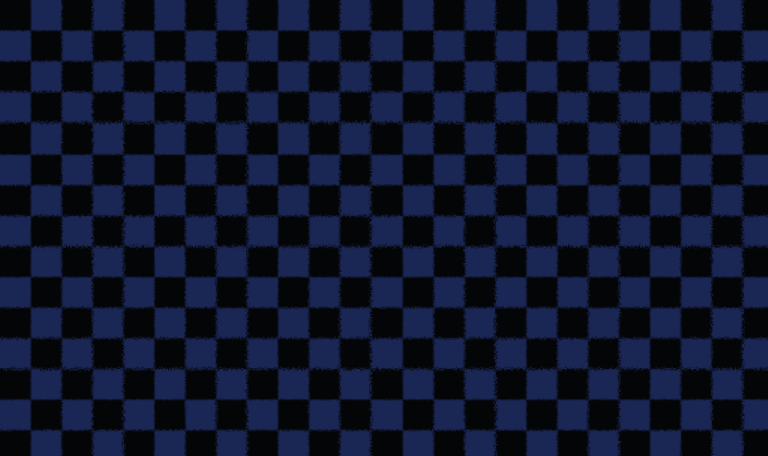
Reproduce this pattern procedurally as a WebGL 1 fragment shader.

```glsl
precision highp float;
// Navy and black checkerboard with grainy, slightly frayed cell edges.

uniform vec2 u_resolution;

#define PITCH vec2(0.04023, 0.06714)   // cell size as a share of the canvas
#define WIDE_CELL vec2(12.0, 4.0)      // one stretched column and row
#define STRETCH vec2(0.039, 0.052)     // extra size of the stretched cells
#define FRAY_PERIOD 4.0                // cells between the roughest edges
#define SOFT_MIN 0.042                 // half width of a clean edge, in cells
#define SOFT_MAX 0.062                 // half width of a frayed edge, in cells
#define JITTER_MIN 0.025               // grain displacement of a clean edge
#define JITTER_MAX 0.095               // grain displacement of a frayed edge
#define GRAIN_COUNT 512.0              // grains across the canvas width
#define NAVY vec3(0.102, 0.150, 0.330)
#define BLACK vec3(0.016, 0.020, 0.027)

float hash(vec2 p) {
  vec3 q = fract(vec3(p.xyx) * 0.1031);
  q += dot(q, q.yzx + 33.33);
  return fract((q.x + q.y) * q.z);
}

// Position along one axis in cells, allowing for the stretched cell.
float cellCoord(float t, float wide, float stretch) {
  return t - clamp(t - wide, 0.0, 1.0 + stretch) * stretch / (1.0 + stretch);
}

// Alternates between +1 and -1 from cell to cell, with a soft frayed step.
float stripe(float t, float grain, float pixel) {
  float edge = floor(t + 0.5);
  float fray = mod(edge - 1.0, FRAY_PERIOD) / (FRAY_PERIOD - 1.0);
  float jitter = (grain - 0.5) * mix(JITTER_MIN, JITTER_MAX, fray);
  float dist = t - edge + jitter;
  if (edge < 0.5) dist = 1.0;  // no seam along the canvas border
  float soft = max(mix(SOFT_MIN, SOFT_MAX, fray), 0.7 * pixel);
  float parity = 1.0 - 2.0 * mod(edge, 2.0);
  return parity * clamp(dist / soft, -1.0, 1.0);
}

void main() {
  // Cells are counted from the upper left corner.
  vec2 uv = gl_FragCoord.xy / u_resolution;
  uv.y = 1.0 - uv.y;
  vec2 cell = uv / PITCH;
  vec2 pixel = 1.0 / (u_resolution * PITCH);

  // Grain is tied to the canvas width, so it scales with the pattern.
  vec2 grainId = floor(gl_FragCoord.xy / u_resolution.x * GRAIN_COUNT);
  float grainX = hash(grainId);
  float grainY = hash(grainId + 71.0);

  float across = stripe(cellCoord(cell.x, WIDE_CELL.x, STRETCH.x), grainX, pixel.x);
  float down = stripe(cellCoord(cell.y, WIDE_CELL.y, STRETCH.y), grainY, pixel.y);

  vec3 color = mix(BLACK, NAVY, 0.5 - 0.5 * across * down);
  color *= 1.0 + 0.03 * (hash(grainId + 19.0) - 0.5);
  gl_FragColor = vec4(color, 1.0);
}
```
